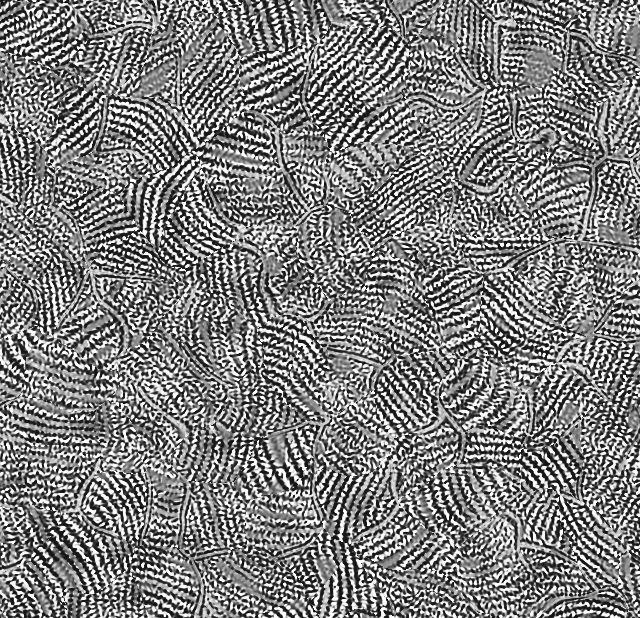
Write a Shadertoy shader that draws this pattern.

```glsl
// Dense grey engraving: a strongly warped mosaic of patches, each hatched in
// its own direction. Sparse oriented wavelets break the light rows into dots and
// dashes; some rows stay plain grey, and thin broken ribbons follow the seams.

const float TAU = 6.2831853;

vec2 hash2(vec2 p) {
    vec3 q = fract(p.xyx * vec3(0.1031, 0.1030, 0.0973));
    q += dot(q, q.yzx + 33.33);
    return fract((q.xx + q.yz) * q.zy);
}

// Smooth two-channel value noise in 0..1
vec2 valueNoise(vec2 p) {
    vec2 i = floor(p), f = fract(p);
    f = f * f * (3.0 - 2.0 * f);
    return mix(mix(hash2(i), hash2(i + vec2(1, 0)), f.x),
               mix(hash2(i + vec2(0, 1)), hash2(i + vec2(1, 1)), f.x), f.y);
}

// Sum of short random wavelets, mostly running along the given angle
float waveletGrain(vec2 p, float angle) {
    vec2 cell = floor(p), f = fract(p);
    float sum = 0.0;
    for (int y = -1; y <= 1; y++)
    for (int x = -1; x <= 1; x++)
    for (int k = 0; k < 2; k++) {
        vec2 o = vec2(x, y);
        vec2 seed = cell + o + float(k) * vec2(211.0, 137.0) + 17.0;
        vec2 r = f - o - hash2(seed);
        vec2 rnd = hash2(seed + 419.0);
        float a = angle + (rnd.x - 0.5) * 2.6;
        float window = max(0.0, 1.0 - dot(r, r));
        sum += window * window
             * cos(TAU * (1.2 * dot(r, vec2(cos(a), sin(a))) + rnd.y));
    }
    return sum;
}

// Nearest patch: its id, the offset from its centre, seam distance and seam id
void findPatch(vec2 p, out vec2 id, out vec2 offset, out float seam, out vec2 seamId) {
    vec2 cell = floor(p), near = vec2(0), next = vec2(0), nextId = vec2(0);
    float d1 = 1e3, d2 = 1e3;
    id = vec2(0);
    for (int y = -2; y <= 2; y++)
    for (int x = -2; x <= 2; x++) {
        vec2 c = cell + vec2(x, y);
        vec2 r = c + hash2(c + 53.0) - p;
        float d = dot(r, r);
        if (d < d1) {
            d2 = d1; next = near; nextId = id;
            d1 = d;  near = r;    id = c;
        } else if (d < d2) {
            d2 = d;  next = r;    nextId = c;
        }
    }
    offset = -near;
    seam = dot(0.5 * (near + next), normalize(next - near));
    seamId = id + nextId;
}

void mainImage(out vec4 fragColor, in vec2 fragCoord) {
    vec2 p = fragCoord / iResolution.y;

    // Bent coordinates curve the hatching; the mosaic is bent further
    vec2 bent = p + 0.050 * (valueNoise(p * 6.0 + 9.0) - 0.5)
                  + 0.012 * (valueNoise(p * 17.0 + 31.0) - 0.5);
    vec2 ragged = bent + 0.035 * (valueNoise(p * 19.0 + 71.0) - 0.5);

    const float patches = 9.5;
    vec2 id, offset, seamId;
    float seam;
    findPatch(ragged * patches + 20.0, id, offset, seam, seamId);
    offset = bent - ragged + offset / patches;
    seam /= patches;

    // Hatching across the patch, slightly arched
    vec2 style = hash2(id + 301.0), shape = hash2(id + 733.0);
    float angle = style.x * TAU;
    vec2 along = vec2(cos(angle), sin(angle));
    float v = dot(offset, along);
    float u = dot(offset, vec2(-along.y, along.x)) + (shape.x - 0.5) * 6.0 * v * v;
    float row = u / mix(0.0115, 0.0155, shape.y) + style.y;
    float hatch = cos(TAU * row);
    float hatchAmount = mix(0.4, 1.25, style.y) * mix(0.6, 1.3, valueNoise(p * 22.0).x);

    // Dots and dashes, stronger on the light rows
    float grain = waveletGrain(p * 99.0, angle) * (0.8 + 0.35 * hatch);
    float lines = hatch * hatchAmount;

    // A few light rows stay plain for part of their length
    vec2 rowSeed = vec2(floor(row + 0.5), floor(v * 16.0 + shape.x)) + id * 31.0;
    float plain = step(0.82, hash2(rowSeed + 1009.0).x) * smoothstep(-0.3, 0.5, hatch);
    grain *= 1.0 - 0.85 * plain;
    lines *= 1.0 - 0.75 * plain;

    // Thin pale ribbon on parts of the seams, with a dark rim
    float ribbon = smoothstep(0.35, 0.6, hash2(seamId + 97.0).x)
                 * smoothstep(0.25, 0.5, valueNoise(p * 15.0 + 43.0).y);
    float rim = cos(TAU * seam / 0.0105) * mix(0.3, 1.0, smoothstep(0.0, 0.004, seam));
    lines = mix(lines, rim, ribbon * (1.0 - smoothstep(0.006, 0.014, seam)));
    grain *= 1.0 - 0.7 * ribbon * (1.0 - smoothstep(0.002, 0.006, seam));

    // Small elongated flat spots along the hatching
    float flatSpot = smoothstep(0.77, 0.9, valueNoise(vec2(u * 50.0, v * 19.0) + id * 7.0).x);
    float ink = (0.8 * lines + 0.95 * grain) * (1.0 - 0.8 * flatSpot);

    // Broad drift of tone, lighter and darker stretches
    ink += 0.5 * (valueNoise(p * 32.0 + 5.0).x - 0.5) * (1.0 - flatSpot);

    fragColor = vec4(vec3(0.535 + 0.46 * tanh(1.9 * ink)), 1.0);
}
```
